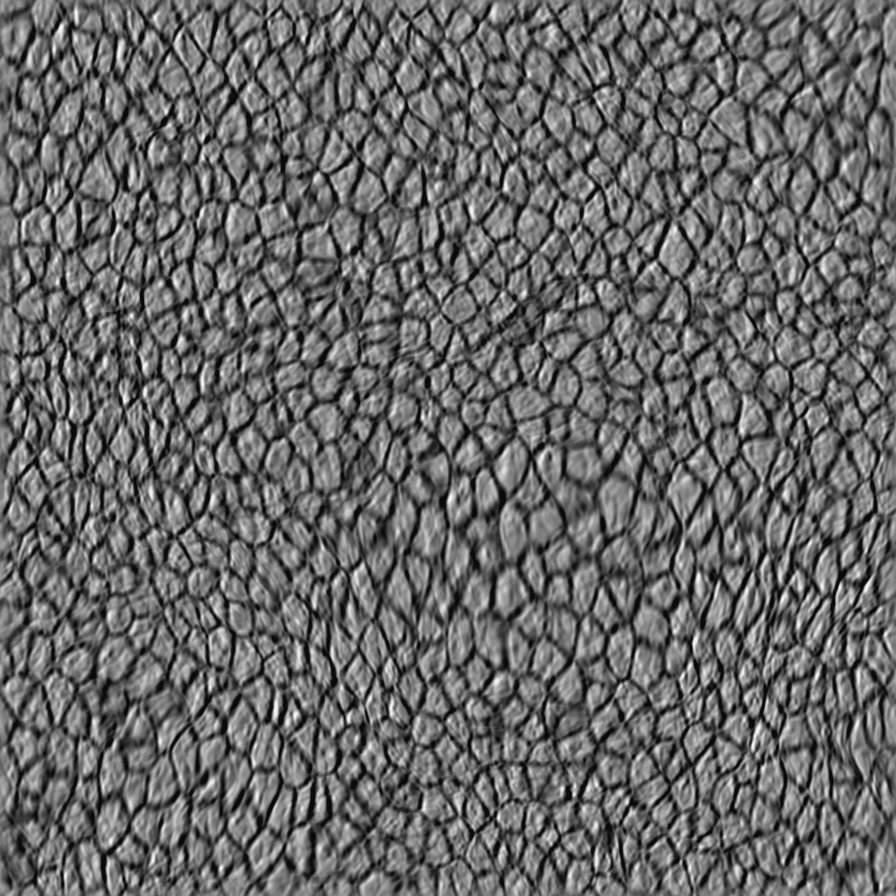
Give the GLSL for this texture, as a WebGL 1 fragment shader.

```glsl
precision highp float;
// Grey embossed leather: upright diamond pebbles parted by narrow creases.
// A cellular height field with finer wrinkles and grain is lit from the left
// by measuring its slope along the light; the creases are darkened as well.

uniform vec2 u_resolution;

#define PEBBLES vec2(36.0, 25.0)  // pebble density across and up
#define JITTER 0.82               // irregularity of the pebbles
#define CREASE_WIDTH 0.40
#define WRINKLE_DEPTH 0.35
#define GRAIN_DEPTH 1.6
#define LIGHT_DIR vec2(0.95, -0.31)
#define SLOPE_STEP 0.0015
#define RELIEF 0.42
#define CREASE_SHADE 0.30
#define BASE_GREY 0.525

vec2 hash2(vec2 p) {
  vec3 q = fract(p.xyx * vec3(0.1031, 0.1030, 0.0973));
  q += dot(q, q.yzx + 33.33);
  return fract((q.xx + q.yz) * q.zy);
}

vec2 noise2(vec2 p) {
  vec2 i = floor(p), f = fract(p);
  f = f * f * (3.0 - 2.0 * f);
  return mix(mix(hash2(i), hash2(i + vec2(1.0, 0.0)), f.x),
             mix(hash2(i + vec2(0.0, 1.0)), hash2(i + 1.0), f.x), f.y);
}

// Gap between the two nearest cell centres: zero on the cell borders
float borderGap(vec2 p) {
  vec2 cell = floor(p), f = fract(p);
  float nearest = 8.0, second = 8.0;
  for (int y = -1; y <= 1; y++) {
    for (int x = -1; x <= 1; x++) {
      vec2 o = vec2(float(x), float(y));
      vec2 centre = o + 0.5 + JITTER * (hash2(cell + o + 57.0) - 0.5);
      float d = length(centre - f);
      second = min(second, max(nearest, d));
      nearest = min(nearest, d);
    }
  }
  return second - nearest;
}

// x: full surface height, y: pebble profile alone (0 in a crease)
vec2 leather(vec2 uv) {
  // Slow drift of the grain direction, then small bends of the creases
  vec2 w = uv + 0.06 * (noise2(uv * 4.0 + 3.0) - 0.5);
  w += 0.009 * (noise2(uv * 24.0 + 11.0) - 0.5);

  // A lattice turned by 45 degrees gives diamond cells
  vec2 q = mat2(0.7071, -0.7071, 0.7071, 0.7071) * (w * PEBBLES);
  float width = CREASE_WIDTH * (0.7 + 0.6 * noise2(uv * 30.0).x);
  float pebble = smoothstep(0.0, width, borderGap(q));
  float wrinkle = smoothstep(0.0, 0.5, borderGap(q * 1.9 + 40.0));

  float grain = noise2(w * vec2(110.0, 85.0)).x;
  grain += 0.4 * noise2(w * vec2(210.0, 170.0) + 7.0).y;
  return vec2(pebble + WRINKLE_DEPTH * wrinkle + GRAIN_DEPTH * grain, pebble);
}

void main() {
  vec2 uv = gl_FragCoord.xy / u_resolution;
  vec2 offset = LIGHT_DIR * SLOPE_STEP;
  vec2 ahead = leather(uv + offset);
  vec2 behind = leather(uv - offset);

  float slope = ahead.x - behind.x;
  float crease = 1.0 - 0.5 * (ahead.y + behind.y);
  float relief = RELIEF * slope - CREASE_SHADE * crease;

  // The relief flattens in a thin band along the canvas edge
  vec2 edge = min(uv, 1.0 - uv);
  relief *= mix(0.55, 1.0, smoothstep(0.0, 0.014, min(edge.x, edge.y)));

  float grey = clamp(BASE_GREY + relief, 0.04, 0.95);
  gl_FragColor = vec4(vec3(grey), 1.0);
}
```
